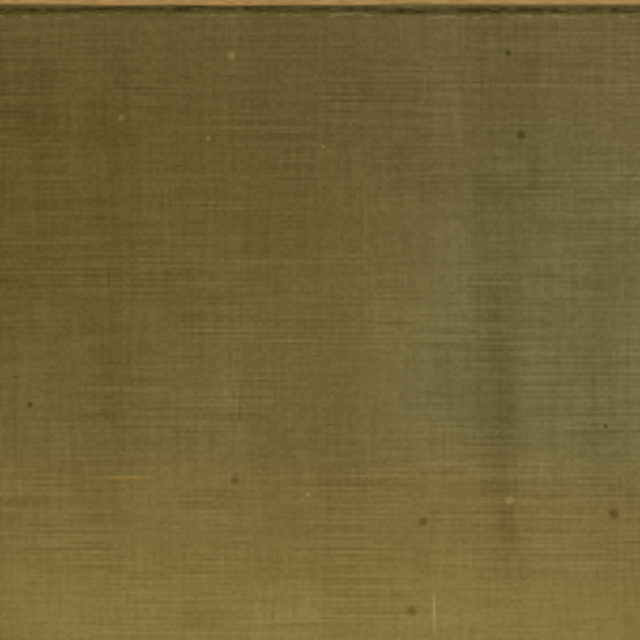
This texture is drawn by a Shadertoy shader. Its source:

```glsl
float hash(vec2 p) {
    return fract(sin(dot(p, vec2(127.1, 311.7))) * 43758.5453);
}

float noise(vec2 p) {
    vec2 i = floor(p), f = fract(p);
    f = f * f * (3.0 - 2.0 * f);
    return mix(mix(hash(i), hash(i + vec2(1, 0)), f.x),
               mix(hash(i + vec2(0, 1)), hash(i + vec2(1, 1)), f.x), f.y);
}

float fbm(vec2 p) {
    float sum = 0.0, amp = 0.5;
    for (int i = 0; i < 4; i++) {
        sum += amp * noise(p);
        p = p * 2.03 + 17.3;
        amp *= 0.5;
    }
    return sum / 0.9375;
}

// Aged ground: golden at the bottom, olive above, darkest at upper left
vec3 agedGround(vec2 uv) {
    float h = uv.y + 0.06 * (fbm(uv * vec2(4.0, 3.0)) - 0.5);
    vec3 gold = vec3(0.535, 0.455, 0.258);
    vec3 ochre = vec3(0.487, 0.414, 0.232);
    vec3 olive = vec3(0.442, 0.394, 0.228);
    vec3 shade = vec3(0.415, 0.370, 0.212);
    vec3 col = mix(gold, ochre, smoothstep(0.0, 0.22, h));
    col = mix(col, olive, smoothstep(0.18, 0.36, h));
    col = mix(col, shade, smoothstep(0.45, 0.95, h));
    float upperLeft = smoothstep(0.75, 0.0, length((uv - vec2(0.08, 0.72)) * vec2(1.0, 1.3)));
    col -= vec3(0.044, 0.046, 0.052) * upperLeft;
    float rightHaze = smoothstep(0.45, 0.0, length((uv - vec2(0.92, 0.38)) * vec2(1.0, 0.8)));
    return col + vec3(-0.012, 0.004, 0.012) * rightHaze;
}

// Soft stains and faint vertical bands
float stains(vec2 uv) {
    float tone = 0.035 * (fbm(uv * 7.0 + 3.0) - 0.5);
    tone += 0.028 * (noise(vec2(uv.x * 17.0, uv.y * 2.5)) - 0.5);
    float reach = smoothstep(0.02, 0.2, uv.y) * smoothstep(0.72, 0.35, uv.y);
    return tone - 0.038 * reach * exp(-pow((uv.x - 0.79) / 0.027, 2.0));
}

// Fine cloth threads, strongest across, broken into patches
float weave(vec2 uv) {
    float patches = smoothstep(0.3, 0.7, fbm(uv * vec2(9.0, 14.0) + 8.0));
    float across = noise(vec2(uv.x * 13.0, uv.y * 190.0)) - 0.5;
    float ribs = sin(uv.y * 690.0 + 1.5 * noise(uv * 9.0));
    float along = noise(vec2(uv.x * 170.0, uv.y * 16.0)) - 0.5;
    float longThreads = smoothstep(0.83, 1.0, noise(vec2(uv.x * 2.5, uv.y * 120.0)));
    float grain = noise(uv * 150.0) + 0.7 * noise(uv * 270.0) - 0.85;
    return across * mix(0.018, 0.046, patches) + ribs * 0.007 * patches
         + along * 0.021 + longThreads * 0.018 + grain * 0.027;
}

// Scattered dots and short hairs, light or dark
float flecks(vec2 uv) {
    float tone = 0.0;
    for (int k = 0; k < 3; k++) {
        vec2 p = uv * (7.0 + 3.0 * float(k));
        vec2 id = floor(p) + 31.0 * float(k);
        vec2 centre = 0.25 + 0.5 * vec2(hash(id), hash(id + 5.7));
        vec2 size = mix(vec2(0.024), vec2(0.07), hash(id + 2.3));
        if (k == 1) size = vec2(0.02, 0.22);
        if (k == 2) size = vec2(0.2, 0.026);
        float d = length((fract(p) - centre) / size);
        float present = step(0.78, hash(id + 9.1));
        float strength = k == 0 ? 0.10 : 0.032;
        float lightness = hash(id + 4.4) > 0.5 ? 0.8 : -1.0;
        tone += present * strength * lightness * smoothstep(1.3, 0.1, d);
    }
    return tone;
}

// Ragged dark seam below a thin tan border
vec3 topEdge(vec3 col, vec2 uv) {
    float wobble = 0.005 * (noise(vec2(uv.x * 11.0, 2.0)) - 0.5);
    float fray = noise(uv * vec2(75.0, 210.0));
    float seam = exp(-pow((uv.y - 0.985 - wobble) / 0.006, 2.0));
    col -= vec3(0.19, 0.18, 0.12) * seam * mix(0.35, 1.0, fray);
    float frayLight = exp(-pow((uv.y - 0.976 - wobble) / 0.004, 2.0));
    col += 0.065 * frayLight * smoothstep(0.45, 0.85, fray);
    vec3 tan_ = vec3(0.65, 0.51, 0.31) + 0.08 * (fray - 0.5);
    return mix(col, tan_, smoothstep(0.990, 0.996, uv.y + wobble * 0.6));
}

void mainImage(out vec4 fragColor, in vec2 fragCoord) {
    vec2 uv = fragCoord / iResolution.xy;
    float tone = stains(uv) + weave(uv) + flecks(uv);
    vec3 col = agedGround(uv) + tone * vec3(1.0, 0.96, 0.82);

    // Golden streak and pale scratch
    vec2 streak = (uv - vec2(0.2, 0.254)) / vec2(0.035, 0.003);
    col += vec3(0.09, 0.06, 0.0) * exp(-dot(streak, streak));
    vec2 scratch = (uv - vec2(0.678, 0.05)) / vec2(0.003, 0.035);
    col += 0.1 * exp(-dot(scratch, scratch)) * noise(uv * 90.0);

    fragColor = vec4(topEdge(col, uv), 1.0);
}
```
